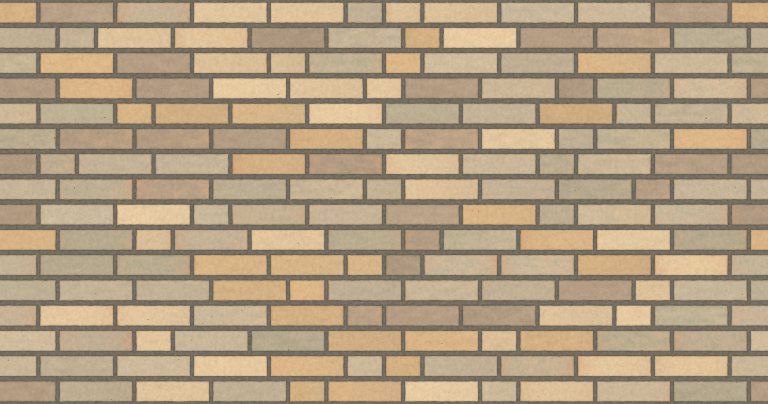
Write a Shadertoy shader that draws this texture.

```glsl
#define UNITS 20.0                    // half-brick lengths across
#define ROWS 16.0                     // courses down, even for the bond to wrap
#define JOINT vec2(0.165, 0.21)       // joint widths, in course heights
#define MORTAR vec3(0.45, 0.42, 0.37)
#define GREIGE vec3(0.72, 0.67, 0.56)
#define BEIGE vec3(0.77, 0.70, 0.59)
#define TAUPE vec3(0.70, 0.61, 0.51)
#define CREAM vec3(0.88, 0.77, 0.61)
#define AMBER vec3(0.84, 0.70, 0.52)
#define FLUSH vec3(0.80, 0.61, 0.47)  // warm firing marks
#define GRAIN 0.16                    // mortar speckle

vec3 hash3(vec2 cell) {
    vec3 q = fract(cell.xyx * vec3(0.1031, 0.1030, 0.0973));
    q += dot(q, q.yxz + 33.33);
    return fract((q.xxy + q.yzz) * q.zyx);
}

float cornerSlope(vec2 cell, vec2 offset, vec2 period) {
    vec2 gradient = hash3(mod(cell, period) + 7.0).xy * 2.0 - 1.0;
    return dot(gradient, offset);
}

// Gradient noise that wraps after a whole number of cells
float wrapNoise(vec2 uv, vec2 period) {
    vec2 p = uv * period, cell = floor(p), f = p - cell;
    vec2 s = f * f * f * (f * (f * 6.0 - 15.0) + 10.0);
    vec2 e = vec2(1.0, 0.0);
    float low = mix(cornerSlope(cell, f, period),
                    cornerSlope(cell + e.xy, f - e.xy, period), s.x);
    float high = mix(cornerSlope(cell + e.yx, f - e.yx, period),
                     cornerSlope(cell + e.xx, f - e.xx, period), s.x);
    return mix(low, high, s.y);
}

// Returns the brick's first unit, its length and the position along it, in units
vec3 findBrick(float x, float row) {
    float u = mod(x - 0.5 * (1.0 - mod(row, 2.0)), UNITS);
    float c = floor(u);
    // One half brick on an odd unit, a second on a later even unit
    vec2 pick = floor(hash3(vec2(row, 61.0)).xy * 5.0) * 2.0;
    float firstHalf = 1.0 + pick.x, secondHalf = 0.5 * UNITS + pick.y;
    if (c == firstHalf || c == secondHalf) return vec3(c, 1.0, u - c);
    float odd = (c > firstHalf && c < secondHalf) ? 0.0 : 1.0;
    float start = 2.0 * floor((c - odd) * 0.5) + odd;
    return vec3(mod(start, UNITS), 2.0, u - start);
}

float boxDistance(vec2 p, vec2 halfSize) {
    vec2 d = abs(p) - halfSize;
    return length(max(d, 0.0)) + min(max(d.x, d.y), 0.0);
}

vec3 brickColor(vec2 id, vec2 along, vec2 uv) {
    vec3 tones[6] = vec3[6](GREIGE, BEIGE, TAUPE, CREAM, AMBER, mix(BEIGE, CREAM, 0.2));
    vec3 r = hash3(id + 3.0), k = hash3(id + 131.0);
    vec3 color = tones[int(min(r.x * 6.0, 5.0 + 0.5))];
    vec3 other = tones[int(min(k.x * 6.0, 5.0 + 0.5))];

    // Uneven firing: drift along the brick, clouds and flushed ends
    float cloud = wrapNoise(uv, vec2(50.0, 56.0));
    float fine = wrapNoise(uv, vec2(190.0, 80.0));
    color = mix(color, other, clamp(0.3 * k.y * along.x + 0.2 * cloud, 0.0, 0.4));
    float side = mix(along.x, 1.0 - along.x, step(0.5, k.z));
    float ends = pow(abs(2.0 * side - 1.0), 3.0) * mix(0.45, 1.0, side);
    float warmth = smoothstep(0.45, 1.0, r.y);
    color = mix(color, FLUSH, clamp(warmth * (0.6 * ends + 0.5 * cloud), 0.0, 0.6));
    color *= 1.0 + 0.07 * (r.z - 0.5) + 0.05 * cloud + 0.05 * fine;

    // Grain and scattered dark pits
    color *= 1.0 + 0.05 * wrapNoise(uv, vec2(340.0, 180.0));
    float pit = smoothstep(0.5, 0.65, wrapNoise(uv + 0.37, vec2(230.0, 122.0)));
    return color * (1.0 - 0.25 * pit);
}

void mainImage(out vec4 fragColor, in vec2 fragCoord) {
    vec2 uv = fragCoord / iResolution.xy;
    vec2 p = uv * vec2(UNITS, ROWS);
    float row = min(floor(p.y), ROWS - 1.0);
    vec3 brick = findBrick(p.x, row);

    // Brick outline, measured in course heights
    float unitWidth = iResolution.x / iResolution.y * ROWS / UNITS;
    vec2 size = vec2(brick.y * unitWidth, 1.0);
    vec2 local = vec2(brick.z * unitWidth, p.y - row) - 0.5 * size;
    float edge = boxDistance(local, 0.5 * (size - JOINT));
    edge += 0.018 * wrapNoise(uv, vec2(160.0, 84.0));
    float pixel = ROWS / iResolution.y;
    float face = 1.0 - smoothstep(-0.6 * pixel, 0.6 * pixel, edge);

    // Sandy mortar, shaded where it meets the brick
    float sand = wrapNoise(uv, vec2(300.0, 158.0)) + 0.6 * wrapNoise(uv, vec2(170.0, 90.0));
    vec3 mortar = MORTAR * (1.0 + GRAIN * sand);
    mortar *= 0.9 + 0.13 * smoothstep(0.0, 0.08, edge);

    vec2 along = local / size + 0.5;
    vec3 color = brickColor(vec2(brick.x, row), along, uv);
    color *= 1.0 - 0.1 * smoothstep(-0.07, 0.0, edge);
    fragColor = vec4(mix(mortar, color, face), 1.0);
}
```
